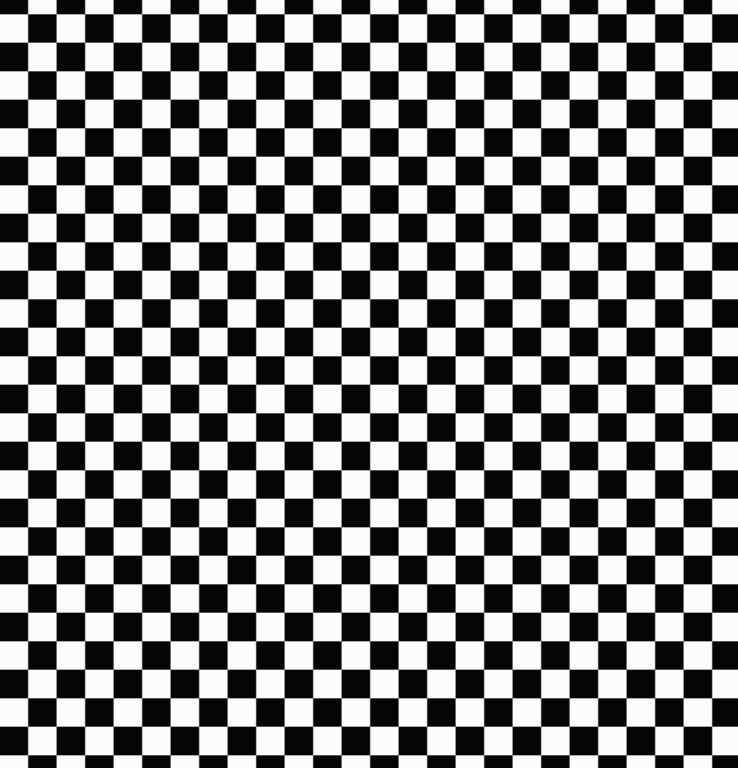
A WebGL 2 fragment shader for this pattern:

```glsl
#version 300 es
precision highp float;

uniform vec2 u_resolution;
out vec4 fragColor;

// Lengths are fractions of the canvas height
const float CELL_SIZE = 0.03711;
const vec2 GRID_ORIGIN = vec2(-0.0005, 0.0166);
const float EDGE_WIDTH = 0.00195;

const vec3 INK = vec3(0.02);
const vec3 PAPER = vec3(0.99);

// Alternating stripes: +1 in even cells, -1 in odd ones, with a linear ramp between
vec2 stripes(vec2 p, float rampWidth) {
    vec2 edgeDistance = 0.5 - abs(fract(p) - 0.5);
    vec2 parity = 1.0 - 2.0 * mod(floor(p), 2.0);
    return parity * min(edgeDistance / (0.5 * rampWidth), 1.0);
}

// Share of ink, from 0 to 1, where the two stripe directions cross
float checker(vec2 p, float rampWidth) {
    vec2 s = stripes(p, rampWidth);
    return 0.5 + 0.5 * s.x * s.y;
}

void main() {
    vec2 uv = gl_FragCoord.xy / u_resolution.y;
    vec2 cell = (uv - GRID_ORIGIN) / CELL_SIZE;

    // Keep the ramp at least one pixel wide
    float rampWidth = max(EDGE_WIDTH, 1.0 / u_resolution.y) / CELL_SIZE;

    vec3 color = mix(PAPER, INK, checker(cell, rampWidth));
    fragColor = vec4(color, 1.0);
}
```
